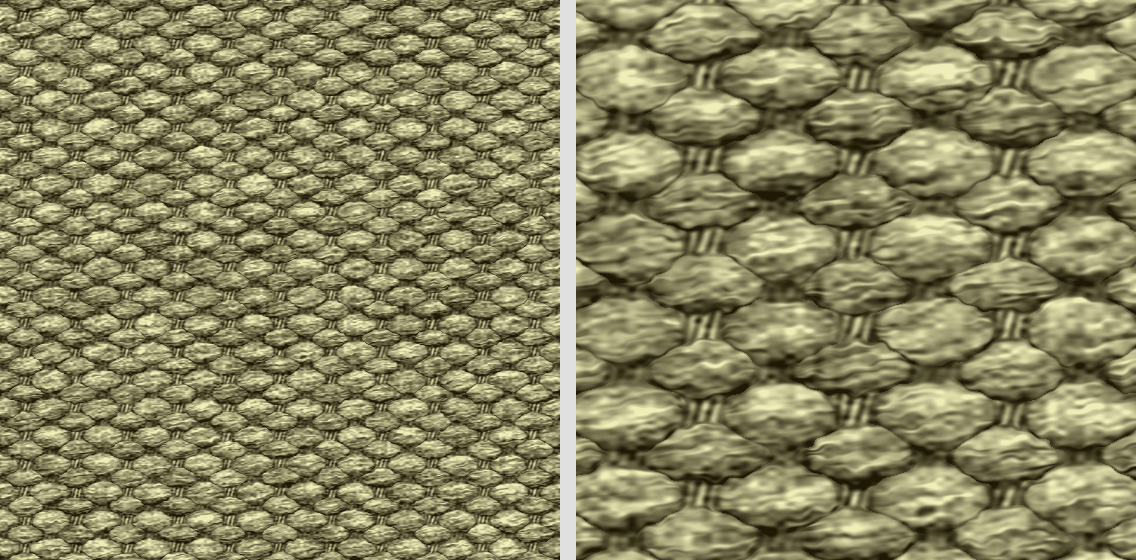
Left: the whole. Right: its middle third, enlarged.
Write a three.js fragment shader that draws this texture.

```glsl
// Coarse olive basket-weave cloth: paired rows of plump twisted yarn over upright threads.
varying vec2 vUv;

const vec2 GRID = vec2(11.0, 20.0);         // repeats across and up, two yarn rows in each
const vec2 OFFSET_A = vec2(0.0, 0.38);      // yarn centres within a repeat
const vec2 OFFSET_B = vec2(0.5, 0.93);
const vec2 SIZE_A = vec2(0.38, 0.39);       // yarn half sizes
const vec2 SIZE_B = vec2(0.36, 0.33);
const vec3 DARK = vec3(0.15, 0.13, 0.045);
const vec3 LIGHT = vec3(0.82, 0.81, 0.62);
const float EDGE = 0.08;                    // softness of the yarn outline
const float JITTER = 0.04;                  // wandering of yarn centres
const float SIZE_VARIATION = 0.10;
const float TONE_VARIATION = 0.10;
const float ROW_TONE = 0.04;                // raised rows are lighter, tucked rows darker
const float TWIST = 0.24;                   // slope of the fibres
const float FIBRE_CONTRAST = 1.1;
const float GRAIN_CONTRAST = 0.52;
const float WARP = 0.05;
const float FRAY = 0.09;                    // raggedness of the outlines
const vec2 STRANDS = vec2(12.0, -2.0);      // upright strands per repeat and their lean
const float TAU = 6.2831853;

float hash(vec2 p) {
  return fract(sin(dot(p, vec2(127.1, 311.7))) * 43758.5453);
}

// Value noise that wraps after a whole number of cells.
float noise(vec2 p, vec2 period) {
  vec2 i = floor(p);
  vec2 f = fract(p);
  f = f * f * (3.0 - 2.0 * f);
  vec2 a = mod(i, period);
  vec2 b = mod(i + 1.0, period);
  return mix(mix(hash(a), hash(vec2(b.x, a.y)), f.x),
             mix(hash(vec2(a.x, b.y)), hash(b), f.x), f.y);
}

float wrapNoise(vec2 cells) {
  return noise(vUv * cells, cells);
}

// Fine fibres that bow with the yarn and gather at its ends.
float fibres(vec2 q, float seed) {
  float across = q.y / (1.15 - 0.4 * min(q.x * q.x, 1.2)) - TWIST * q.x;
  vec2 shift = vec2(seed * 91.0, seed * 57.0) + 20.0;
  float coarse = noise(vec2(q.x * 0.9, across * 4.5) + shift, vec2(256.0));
  float fine = noise(vec2(q.x * 1.6, across * 8.0) + shift * 1.3, vec2(256.0));
  return 0.42 * coarse + 0.58 * fine - 0.5;
}

void main() {
  vec2 p = vUv * GRID;
  p += WARP * (vec2(wrapNoise(vec2(22.0, 30.0)), wrapNoise(vec2(26.0, 40.0))) - 0.5);
  p.y += FRAY * (wrapNoise(vec2(120.0, 160.0)) - 0.5);

  // Find the topmost yarn, and the runner-up for the crease between them.
  float nearest = 9.0;
  float second = 9.0;
  vec2 local = vec2(0.0);
  float seed = 0.0;
  float rowTone = 0.0;
  for (int s = 0; s < 2; s++) {
    vec2 offset = s == 0 ? OFFSET_A : OFFSET_B;
    vec2 size = s == 0 ? SIZE_A : SIZE_B;
    vec2 base = floor(p - offset + 0.5);
    for (int j = -1; j <= 1; j++) {
      for (int i = -1; i <= 1; i++) {
        vec2 cell = base + vec2(float(i), float(j));
        vec2 id = mod(cell, GRID) + float(s) * 31.0;
        vec2 rnd = vec2(hash(id), hash(id + 7.3)) - 0.5;
        vec2 q = (p - cell - offset - JITTER * rnd) / (size * (1.0 + SIZE_VARIATION * rnd.yx));
        float d = length(q);
        if (d < nearest) {
          second = nearest;
          nearest = d;
          local = q;
          seed = hash(id + 3.7);
          rowTone = s == 0 ? ROW_TONE : -ROW_TONE;
        } else {
          second = min(second, d);
        }
      }
    }
  }

  // Upright strands in the windows, in shadow below each yarn.
  float strand = 0.5 + 0.5 * sin(TAU * dot(STRANDS, vUv * GRID)
                                 + 2.5 * wrapNoise(vec2(33.0, 40.0)));
  float opening = 0.6 - 0.4 * cos(TAU * p.x);
  float shadow = mix(0.02, 0.32, smoothstep(-0.7, 0.8, local.y));
  float ground = mix(shadow, 0.18 + 0.62 * strand * opening, smoothstep(0.98, 1.25, nearest));

  // Rounded yarn lit from above, darkest along its underside.
  float dome = sqrt(max(1.0 - nearest * nearest, 0.0));
  float yarn = 0.32 + 0.41 * dome + 0.30 * local.y + rowTone;
  yarn += FIBRE_CONTRAST * fibres(local, seed) * (0.6 + 0.4 * dome);
  yarn += TONE_VARIATION * (seed - 0.5);
  float crease = local.y < 0.0 ? 0.22 : 0.11;
  yarn *= mix(0.55, 1.0, smoothstep(0.0, crease, second - nearest));

  float cover = 1.0 - smoothstep(1.0 - EDGE, 1.0 + EDGE, nearest);
  float tone = mix(ground, yarn, cover);

  // Fuzzy grain and a faint unevenness of dye.
  tone += GRAIN_CONTRAST * (wrapNoise(vec2(180.0, 330.0)) - 0.5);
  tone += 0.05 * (wrapNoise(vec2(5.0, 9.0)) - 0.5);
  gl_FragColor = vec4(mix(DARK, LIGHT, clamp(tone + 0.04, -0.05, 1.18)), 1.0);
}
```
